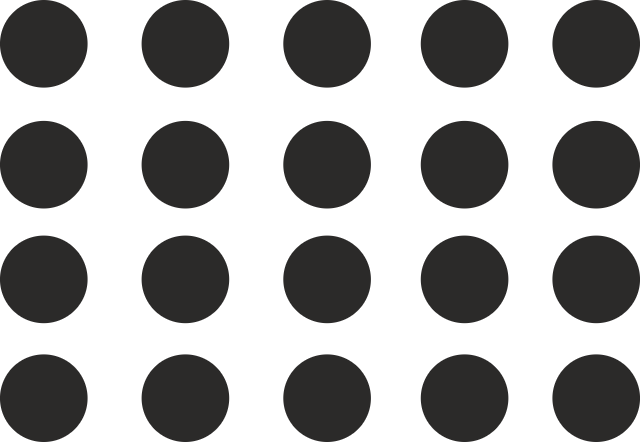
A WebGL 2 fragment shader for this pattern:

```glsl
#version 300 es
precision highp float;
// Five columns by four rows of charcoal discs on white, with slightly uneven gaps.

#define COLUMNS 5
#define ROWS 4
#define RADIUS 0.0991                  // in canvas heights
#define INK vec3(0.170, 0.164, 0.160)
#define PAPER vec3(1.0)

uniform vec2 u_resolution;
out vec4 fragColor;

// Disc centres as fractions of the canvas width and height
const float columnCentre[COLUMNS] = float[](0.0684, 0.2897, 0.5111, 0.7259, 0.9316);
const float rowCentre[ROWS] = float[](0.0991, 0.3679, 0.6274, 0.9009);

// Distance on each axis to the nearest column and row centre
vec2 nearestOffset(vec2 uv) {
    vec2 offset = vec2(1.0);
    for (int i = 0; i < COLUMNS; i++) offset.x = min(offset.x, abs(uv.x - columnCentre[i]));
    for (int j = 0; j < ROWS; j++) offset.y = min(offset.y, abs(uv.y - rowCentre[j]));
    return offset;
}

void main() {
    vec2 uv = gl_FragCoord.xy / u_resolution;
    float aspect = u_resolution.x / u_resolution.y;

    // Signed distance to the closest disc, in canvas heights
    vec2 offset = nearestOffset(uv) * vec2(aspect, 1.0);
    float discDistance = length(offset) - RADIUS;

    // Edge smoothed over one pixel
    float coverage = clamp(0.5 - discDistance * u_resolution.y, 0.0, 1.0);
    fragColor = vec4(mix(PAPER, INK, coverage), 1.0);
}
```
